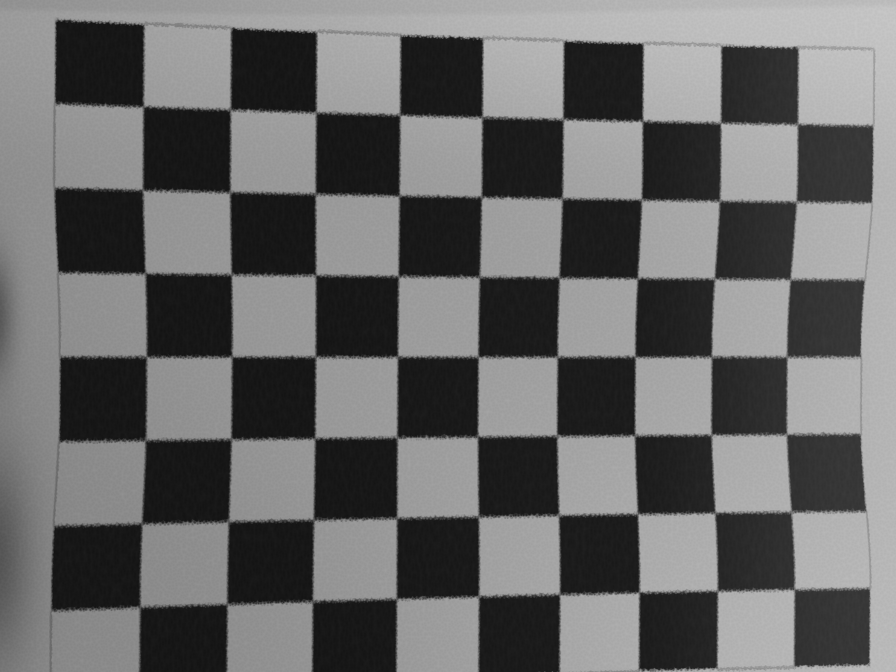
Give the GLSL for this pattern, as a Shadertoy shader.

```glsl
// A printed checkerboard, ten cells across and eight down, on unevenly lit grey paper.
// The canvas is unwarped into board cells, soft square waves ink alternate cells,
// and cellular noise gives the ragged ink edges and the fine grain.

const vec2 BOARD_CELLS = vec2(10.0, 8.0);
const vec2 EDGE_BLUR = vec2(0.024, 0.036);   // half width of an ink edge, in cells
const float CELL_SIZE = 0.12;                // mean cell side, in canvas heights

vec2 hash22(vec2 p) {
    vec3 q = fract(p.xyx * vec3(0.1031, 0.1030, 0.0973));
    q += dot(q, q.yzx + 33.33);
    return fract((q.xx + q.yz) * q.zy);
}

// Distance to the nearest scattered point
float cellular(vec2 p) {
    vec2 cell = floor(p), local = fract(p);
    float nearest = 8.0;
    for (int j = -1; j <= 1; j++)
        for (int i = -1; i <= 1; i++) {
            vec2 offset = vec2(i, j);
            vec2 delta = offset + hash22(cell + offset) - local;
            nearest = min(nearest, dot(delta, delta));
        }
    return sqrt(nearest);
}

// Canvas position (y down, in heights) to board cells
vec2 toBoard(vec2 p) {
    // Pages bulges: rows far from the middle spread sideways
    float bulge = 0.022 * smoothstep(0.052, 0.31, abs(p.y - 0.564));
    float drift = 0.007 * (0.564 - p.y);
    float x = 0.555 + (p.x - drift - 0.555) / (1.0 + bulge);
    // Perspective: cells shrink towards the right
    float t = (x - 0.0885) / 1.193;
    float d = p.x - 0.083;
    float rowHeight = 0.1257 - 0.0128 * d + 0.0031 * d * d;
    return vec2(10.0 * t * (0.91 + 0.09 * t), 4.0 + (p.y - 0.5312) / rowHeight);
}

// Square wave of period two with softened steps at whole numbers
vec2 softSquare(vec2 cells, vec2 blur) {
    vec2 ramp = 0.5 - abs(mod(cells + 0.5, 2.0) - 1.0);
    return 2.0 * smoothstep(-blur, blur, ramp) - 1.0;
}

float inkCoverage(vec2 cells, vec2 blur) {
    vec2 wave = softSquare(cells, blur);
    vec2 inside = smoothstep(-blur, blur, cells)
                * smoothstep(-blur, blur, BOARD_CELLS - cells);
    return (0.5 + 0.5 * wave.x * wave.y) * inside.x * inside.y;
}

float softSpot(vec2 p, vec2 centre, vec2 radius) {
    vec2 d = (p - centre) / radius;
    return exp(-dot(d, d));
}

float paperTone(vec2 p) {
    float tone = 0.535 + 0.135 * p.x;
    tone += 0.07 * (1.0 - smoothstep(0.0, 0.3, p.y));
    tone += 0.012 * sin(3.1 * p.x + 4.0 * p.y) + 0.008 * sin(7.0 * p.y - 5.0 * p.x);
    // Shadows falling on the left edge
    tone -= 0.22 * softSpot(p, vec2(-0.01, 0.47), vec2(0.03, 0.09));
    tone -= 0.20 * softSpot(p, vec2(-0.01, 0.83), vec2(0.055, 0.16));
    // Faint fold along the top
    float fold = p.y - 0.014 - 0.008 * sin(3.0 * p.x);
    return tone - 0.035 * (1.0 - smoothstep(-0.006, 0.006, fold));
}

float inkTone(vec2 p) {
    return 0.09 + 0.02 * smoothstep(0.4, 0.9, p.x) + 0.11 * smoothstep(0.9, 1.3, p.x);
}

void mainImage(out vec4 fragColor, in vec2 fragCoord) {
    vec2 p = fragCoord / iResolution.y;
    p.y = 1.0 - p.y;

    float grain = cellular(p * 230.0) - 0.5;
    float streak = cellular(p * vec2(190.0, 65.0)) - 0.5;

    // Ragged printed edges, mostly along the rows
    vec2 cells = toBoard(p) + vec2(0.012, 0.035) * grain;
    vec2 blur = max(EDGE_BLUR, vec2(0.75 / (iResolution.y * CELL_SIZE)));
    float ink = inkCoverage(cells, blur);

    float paper = paperTone(p) + 0.03 * grain;
    float black = inkTone(p) + 0.022 * streak + 0.012 * grain;
    fragColor = vec4(vec3(mix(paper, black, ink)), 1.0);
}
```
